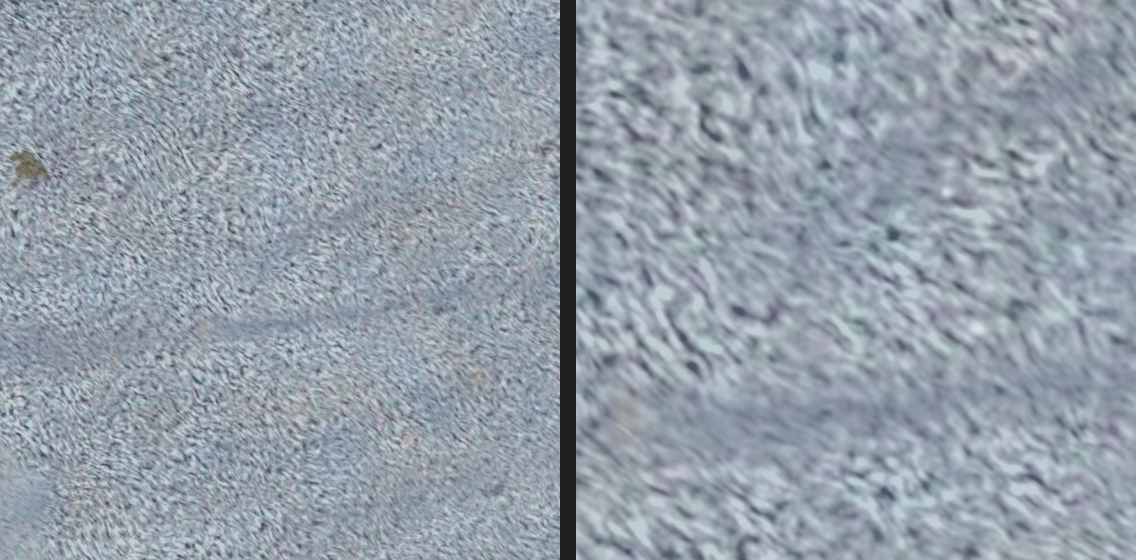
Left, the full canvas; right, a detail of the centre.
Write a three.js fragment shader that draws this texture.

```glsl
// Weathered blue-grey stone with slanted grain, soft veins, stains and bright specks.
#define DARK vec3(0.42, 0.45, 0.505)
#define LIGHT vec3(0.69, 0.735, 0.765)
#define VEIN_TINT vec3(0.49, 0.53, 0.61)
#define BLOT_TINT vec3(0.40, 0.40, 0.47)
#define RUST_TINT vec3(0.43, 0.41, 0.34)
#define TONE 0.64
#define GRAIN_GAIN 1.12
#define GRAIN_ANGLE -0.66
#define GRAIN_SCALE vec2(58.0, 132.0)
#define BLOTS 13
#define SPECKS 7

varying vec2 vUv;

vec2 hash22(vec2 p) {
  vec3 q = fract(vec3(p.xyx) * vec3(0.1031, 0.1030, 0.0973));
  q += dot(q, q.yzx + 33.33);
  return fract((q.xx + q.yz) * q.zy);
}

float cornerSlope(vec2 cell, vec2 corner, vec2 f) {
  return dot(hash22(cell + corner) * 2.0 - 1.0, f - corner);
}

// Gradient noise centred on zero
float noise(vec2 p) {
  vec2 i = floor(p), f = fract(p);
  vec2 u = f * f * f * (f * (f * 6.0 - 15.0) + 10.0);
  vec2 e = vec2(1.0, 0.0);
  return mix(mix(cornerSlope(i, e.yy, f), cornerSlope(i, e.xy, f), u.x),
             mix(cornerSlope(i, e.yx, f), cornerSlope(i, e.xx, f), u.x), u.y);
}

vec2 noise2(vec2 p) {
  return vec2(noise(p), noise(p + 71.3));
}

// Coordinates measured along and across a direction
vec2 alongAcross(vec2 p, float angle) {
  float c = cos(angle), s = sin(angle);
  return vec2(c * p.x + s * p.y, c * p.y - s * p.x);
}

// Short slanted strokes, bent by two scales of warping
float grain(vec2 uv) {
  vec2 p = uv + 0.03 * noise2(uv * 7.0) + 0.006 * noise2(uv * 38.0);
  vec2 q = alongAcross(p, GRAIN_ANGLE) * GRAIN_SCALE;
  float g = noise(q) + 0.65 * noise(q * vec2(1.9, 1.6) + 19.7);
  g += 0.4 * noise(uv * 105.0 + 43.1) + 0.22 * noise(uv * 210.0);
  return g - 0.5 * max(-g - 0.25, 0.0);
}

// Soft-edged segment
float vein(vec2 p, vec2 a, vec2 b, float width) {
  vec2 d = b - a;
  float h = clamp(dot(p - a, d) / dot(d, d), 0.0, 1.0);
  float r = length(p - a - d * h) / width;
  return exp(-r * r);
}

float veins(vec2 uv) {
  vec2 p = uv + 0.035 * noise2(uv * 5.0 + 3.0) + 0.02 * noise2(uv * 17.0);
  float width = mix(0.038, 0.017, smoothstep(0.1, 0.7, uv.x));
  float v = 0.75 * vein(p, vec2(-0.1, 0.34), vec2(1.1, 0.525), width);
  v = max(v, 0.65 * vein(p, vec2(0.41, 0.51), vec2(0.67, 0.635), 0.015));
  v = max(v, 0.50 * vein(p, vec2(0.70, 0.09), vec2(1.1, 0.22), 0.028));
  v = max(v, 0.35 * vein(p, vec2(0.72, 0.70), vec2(1.0, 0.80), 0.025));
  return v * (0.9 + 0.9 * noise(uv * 11.0));
}

// Ragged patch: one inside, zero outside
float patchMask(vec2 p, float radius, float edge) {
  p += radius * (1.1 * noise2(vUv * 24.0) + 0.9 * noise2(vUv * 58.0));
  return 1.0 - smoothstep(radius * (1.0 - edge), radius * (1.0 + edge), length(p));
}

void main() {
  vec2 uv = vUv;
  float g = grain(uv);
  float v = veins(uv);

  // Smooth worn corner
  float worn = 1.0 - smoothstep(-0.012, 0.012,
    max(uv.x - 0.08, uv.x * 0.9 + uv.y - 0.21) + 0.02 * noise(uv * 25.0));

  // Tone: broad slanted mottling plus grain, calmer to the right and in veins
  float mottle = noise(alongAcross(uv, 0.28) * vec2(2.5, 9.0) + 5.0);
  float cloud = noise(uv * 16.0 + 31.0);
  float contrast = mix(1.14, 0.85, smoothstep(0.3, 0.9, uv.x - 0.2 * uv.y + 0.1));
  contrast *= (1.0 + 0.7 * cloud) * (1.0 - 0.35 * v) * (1.0 - 0.65 * worn);
  float tone = TONE + 0.28 * mottle + 0.22 * cloud + 0.04 * worn;
  tone -= 0.18 * (1.0 - smoothstep(0.0, 0.28, length(uv - vec2(0.0, 1.0))));
  tone += GRAIN_GAIN * contrast * g;
  vec3 color = mix(DARK, LIGHT, clamp(tone, -0.45, 1.25));

  // Faint drift between violet and green
  color += vec3(0.05, -0.02, 0.035) * noise(uv * 45.0 + 9.0);
  color += vec3(0.035, 0.0, -0.035) * noise(uv * 9.0 + 60.0);
  color = mix(color, VEIN_TINT + 0.12 * g, 0.7 * clamp(v, 0.0, 1.0));

  // Scattered violet-grey blots and pale tan stains
  for (int i = 0; i < BLOTS; i++) {
    float k = float(i);
    vec2 h = hash22(vec2(k, 17.0));
    vec2 p = alongAcross(uv - hash22(vec2(k, 4.0)), 0.8 * h.y - 0.4);
    float m = patchMask(p * vec2(0.7, 1.2), mix(0.006, 0.014, h.x * h.x), 0.5);
    color = mix(color, BLOT_TINT + 0.2 * g, m * mix(0.35, 0.75, h.y));
    vec2 stain = uv - hash22(vec2(k, 29.0));
    color += vec3(0.05, 0.02, -0.025) * patchMask(stain, 0.014, 0.8) * h.x;
  }

  // Rust-coloured chip with a violet fringe
  vec2 chip = uv - vec2(0.055, 0.70);
  float fringe = patchMask(chip - vec2(0.045, 0.012), 0.045, 0.6);
  color = mix(color, BLOT_TINT + 0.06 + 0.35 * g, 0.45 * fringe);
  color = mix(color, RUST_TINT + 0.15 * g, 0.9 * patchMask(chip, 0.029, 0.2));

  // Tiny bright specks
  for (int i = 0; i < SPECKS; i++) {
    vec2 h = hash22(vec2(float(i), 53.0));
    float r = length(uv - h) / mix(0.0025, 0.0045, h.x);
    color = mix(color, vec3(0.88, 0.90, 0.93), 0.85 * exp(-r * r));
  }

  gl_FragColor = vec4(color, 1.0);
}
```
